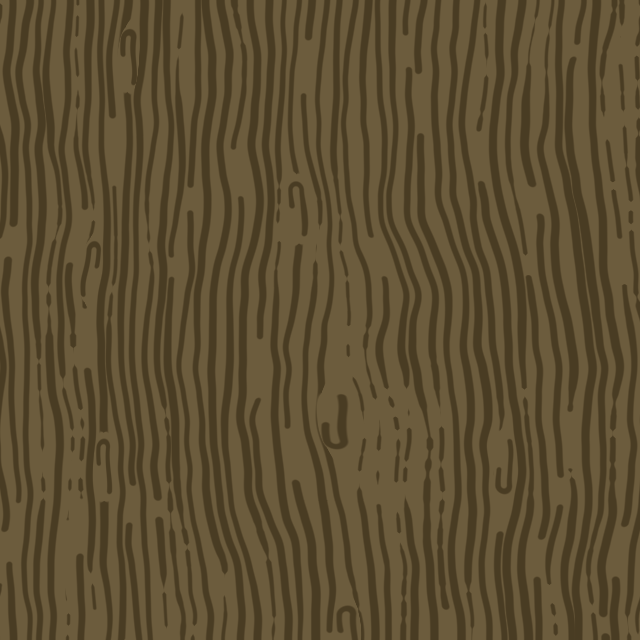
A Shadertoy shader for this texture:

```glsl
const vec3 WOOD = vec3(0.424, 0.361, 0.239);
const vec3 GRAIN = vec3(0.288, 0.235, 0.137);
const float LINES = 43.0;
const float SOFTNESS = 0.0016;

float hash(vec2 p) {
    return fract(sin(dot(p, vec2(127.1, 311.7))) * 43758.5453);
}

float noise(vec2 p) {
    vec2 i = floor(p), f = fract(p);
    f = f * f * (3.0 - 2.0 * f);
    return mix(mix(hash(i), hash(i + vec2(1, 0)), f.x),
               mix(hash(i + vec2(0, 1)), hash(i + vec2(1, 1)), f.x), f.y);
}

// Sideways drift shared by neighbouring lines
float bend(vec2 p) {
    return 0.080 * (noise(p * vec2(3.0, 2.6) + 4.0) - 0.5)
         + 0.024 * (noise(p * vec2(8.0, 9.0) + 17.0) - 0.5)
         + 0.006 * (noise(p * vec2(20.0, 26.0) + 31.0) - 0.5);
}

// Position relative to the knot of this cell; z is 1 where a knot exists
vec3 knotSpace(vec2 p, float cells, out vec2 cell) {
    float column = floor(p.x * cells);
    float shift = hash(vec2(column, 5.3));
    cell = vec2(column, floor(p.y * cells + shift));
    vec2 jitter = vec2(hash(cell + 1.7), hash(cell + 8.1)) - 0.5;
    vec2 centre = (cell + 0.5 + jitter * vec2(0.4, 0.3) - vec2(0.0, shift)) / cells;
    vec2 q = p - centre;
    q.x += bend(p) - bend(centre);
    return vec3(q, step(0.3, hash(cell + 3.9)));
}

// Coordinate across the grain, spread apart around knots
float grainFlow(vec2 p) {
    vec2 cell;
    vec3 knot = knotSpace(p, 3.0, cell);
    vec2 r = knot.xy / vec2(0.032, 0.058);
    return p.x + bend(p) - 0.75 * knot.z * knot.x * exp(-dot(r, r));
}

// Distance to a hook: half ring with one long and one short leg
float hookDistance(vec2 q, float radius, float longLeg, float shortLeg) {
    if (q.y > 0.0) return abs(length(q) - radius);
    float leftLeg = length(q - vec2(-radius, max(q.y, -shortLeg)));
    float rightLeg = length(q - vec2(radius, max(q.y, -longLeg)));
    return min(leftLeg, rightLeg);
}

// Half thickness of a line, thinning into dashes in places
float strokeWidth(float id, vec2 p) {
    float width = mix(0.0040, 0.0069, noise(vec2(id, p.y * 5.0)));
    width *= mix(0.86, 1.12, noise(p * vec2(4.0, 1.5) + 40.0));
    float worn = smoothstep(0.70, 0.86, noise(vec2(id + 57.0, p.y * 3.2)));
    float chips = smoothstep(0.45, 0.9, noise(vec2(id + 91.0, p.y * 62.0)));
    return width * (1.0 - 0.45 * worn) - 0.006 * worn * chips;
}

// How far a point lies inside a gap between two strokes of one line
float gapDepth(float id, float y, float rate) {
    float s = y * rate + 7.0 * hash(vec2(id, 2.2));
    float joint = floor(s + 0.5);
    float halfGap = mix(0.03, 0.13, hash(vec2(id, joint + 20.0)));
    float present = step(0.68, hash(vec2(id + 13.0, joint)));
    return present * max(halfGap - abs(s - joint), 0.0) / rate;
}

float lineDistance(float id, float u, float slope, vec2 p) {
    float wander = 0.56 * (noise(vec2(id + 23.0, p.y * 7.0)) - 0.5);
    float across = abs(u - id - 0.5 - wander) / (LINES * slope);
    return length(vec2(across, gapDepth(id, p.y, 2.2))) - strokeWidth(id, p);
}

void mainImage(out vec4 fragColor, in vec2 fragCoord) {
    vec2 p = fragCoord / iResolution.y;

    // Grain coordinate and its local stretch
    float e = 0.001;
    float flow = grainFlow(p);
    vec2 gradient = vec2(grainFlow(p + vec2(e, 0)), grainFlow(p + vec2(0, e))) - flow;
    float slope = max(length(gradient) / e, 0.2);

    // Nearest grain line
    float u = flow * LINES;
    float d = 1.0;
    for (int k = -1; k <= 1; k++) {
        d = min(d, lineDistance(floor(u) + float(k), u, slope, p));
    }

    // Clear the heart of each knot and draw its hook
    vec2 cell;
    vec3 knot = knotSpace(p, 3.0, cell);
    float heart = 1.0 - smoothstep(0.7, 1.1, length(knot.xy / vec2(0.019, 0.056)));
    d += 0.02 * heart * knot.z;
    vec2 q = knot.xy;
    q.x *= hash(cell + 6.4) < 0.5 ? -1.0 : 1.0;
    q.y *= hash(cell + 9.6) < 0.25 ? -1.0 : 1.0;
    q.x += 0.002 * sin(q.y * 70.0);
    float hook = hookDistance(q - vec2(0.0, 0.030), 0.0095, 0.068, 0.024);
    float hookWidth = mix(0.0036, 0.0052, noise(p * 30.0));
    d = min(d, mix(1.0, hook - hookWidth, knot.z));

    float ink = 1.0 - smoothstep(-SOFTNESS, SOFTNESS, d);
    fragColor = vec4(mix(WOOD, GRAIN, ink), 1.0);
}
```
